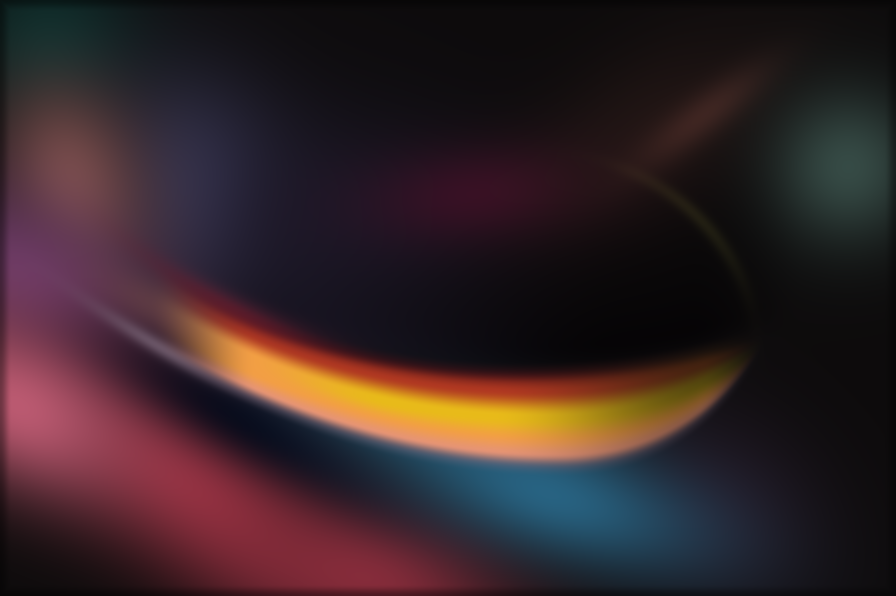
Reproduce this background procedurally as a Shadertoy shader.

```glsl
// Soft, defocused light: a glowing crescent under a dark dome, among hazy colour.
// Rotated Gaussian glows are layered over near-black; two curves bound the crescent,
// whose colours run across its thickness from a cool rim through gold to deep red.

const vec3 BASE     = vec3(0.050, 0.043, 0.045);
const vec3 TEAL     = vec3(0.04, 0.17, 0.16);
const vec3 CLAY     = vec3(0.47, 0.30, 0.29);
const vec3 VIOLET   = vec3(0.42, 0.23, 0.40);
const vec3 ROSE     = vec3(0.73, 0.35, 0.44);
const vec3 CRIMSON  = vec3(0.56, 0.18, 0.24);
const vec3 SLATE    = vec3(0.23, 0.23, 0.35);
const vec3 INDIGO   = vec3(0.12, 0.10, 0.17);
const vec3 MAROON   = vec3(0.29, 0.07, 0.17);
const vec3 RUST     = vec3(0.31, 0.18, 0.16);
const vec3 SAGE     = vec3(0.21, 0.29, 0.27);
const vec3 NAVY     = vec3(0.02, 0.03, 0.09);
const vec3 AZURE    = vec3(0.17, 0.44, 0.58);
const vec3 PLUM     = vec3(0.15, 0.11, 0.17);
const vec3 LAVENDER = vec3(0.48, 0.40, 0.47);
const vec3 PEACH    = vec3(0.90, 0.58, 0.46);
const vec3 ORANGE   = vec3(0.95, 0.62, 0.27);
const vec3 GOLD     = vec3(0.91, 0.73, 0.10);
const vec3 RED      = vec3(0.69, 0.22, 0.13);
const vec3 EMBER    = vec3(0.30, 0.07, 0.09);
const vec3 OLIVE    = vec3(0.14, 0.14, 0.05);
const float ASPECT  = 1.5;

// Gaussian falloff in an ellipse turned by angle (radians).
float bell(vec2 p, vec2 center, vec2 radius, float angle) {
    float c = cos(angle), s = sin(angle);
    vec2 d = p - center;
    vec2 q = vec2(c * d.x + s * d.y, c * d.y - s * d.x) / radius;
    return exp(-dot(q, q));
}

// Lower rim of the dome.
float upperCurve(float x) {
    float d2 = (x - 0.88) * (x - 0.88);
    return 0.372 + 0.38 * d2 + 0.25 * d2 * d2;
}

// Outer rim of the crescent, turning up faster on the right.
float lowerCurve(float x) {
    float d = x - 0.94, d2 = d * d;
    return 0.215 + (d < 0.0 ? 0.43 * d2 : 1.2 * d2 + 5.0 * d2 * d2);
}

vec3 haze(vec2 p) {
    vec3 c = BASE;
    // Upper left and dome
    c = mix(c, TEAL, bell(p, vec2(0.08, 0.94), vec2(0.15, 0.14), 0.0));
    c = mix(c, SLATE, 0.95 * bell(p, vec2(0.35, 0.67), vec2(0.15, 0.21), 0.35));
    c = mix(c, INDIGO, 0.8 * bell(p, vec2(0.58, 0.63), vec2(0.26, 0.18), 0.0));
    c = mix(c, MAROON, 0.85 * bell(p, vec2(0.80, 0.67), vec2(0.19, 0.08), 0.1));
    // Upper right
    c = mix(c, RUST, 0.35 * bell(p, vec2(1.08, 0.77), vec2(0.24, 0.13), 0.6));
    c = mix(c, RUST, 0.8 * bell(p, vec2(1.17, 0.80), vec2(0.13, 0.035), 0.65));
    c = mix(c, SAGE, bell(p, vec2(1.42, 0.72), vec2(0.13, 0.13), 0.0));
    // Lower right
    c = mix(c, PLUM, 0.8 * bell(p, vec2(1.20, 0.15), vec2(0.20, 0.16), -0.6));
    // Warm mass on the left, sweeping down to the bottom
    c = mix(c, CLAY, bell(p, vec2(0.12, 0.70), vec2(0.12, 0.17), 0.35));
    c = mix(c, VIOLET, bell(p, vec2(0.04, 0.54), vec2(0.23, 0.13), -0.45));
    c = mix(c, CRIMSON, 0.9 * bell(p, vec2(0.62, 0.03), vec2(0.24, 0.12), -0.25));
    c = mix(c, CRIMSON, bell(p, vec2(0.33, 0.18), vec2(0.30, 0.13), -0.62));
    c = mix(c, ROSE, bell(p, vec2(0.03, 0.32), vec2(0.21, 0.13), -0.5));
    return c;
}

// Colours across the crescent: t is 0 at the outer rim and 1 at the dome.
vec3 crescentColor(float t, float x) {
    vec3 c = mix(LAVENDER, PEACH, smoothstep(-0.02, 0.16, t));
    c = mix(c, ORANGE, smoothstep(0.12, 0.34, t));
    c = mix(c, GOLD, smoothstep(0.28, 0.52, t) * smoothstep(0.40, 0.65, x));
    c = mix(c, RED, smoothstep(0.55, 0.82, t));
    c = mix(c, EMBER, smoothstep(0.80, 1.05, t));
    vec3 dulled = mix(c * 0.55, OLIVE, 0.55 * smoothstep(0.2, 0.6, t));
    return mix(c, dulled, smoothstep(0.82, 1.22, x));
}

void mainImage(out vec4 fragColor, in vec2 fragCoord) {
    vec2 uv = fragCoord / iResolution.xy;
    vec2 p = uv * vec2(ASPECT, 1.0);
    float up = upperCurve(p.x), low = lowerCurve(p.x);
    float above = p.y - up, rise = p.y - low;
    vec3 col = haze(p);

    // Dark hollow of the dome, deepest beside its rim
    float hollow = smoothstep(-0.02, 0.05, above) * exp(-max(above, 0.0) * 5.5);
    hollow *= smoothstep(0.27, 0.50, p.x) * smoothstep(1.35, 1.15, p.x);
    vec3 hollowColor = mix(INDIGO * 0.75, vec3(0.012, 0.006, 0.012), smoothstep(0.5, 1.05, p.x));
    col = mix(col, hollowColor, hollow);

    // Navy shadow and blue reflection below the crescent
    col = mix(col, NAVY, 0.95 * bell(p, vec2(0.42, 0.29), vec2(0.27, 0.065), -0.49));
    col = mix(col, AZURE, 0.85 * bell(p, vec2(0.92, 0.17), vec2(0.27, 0.105), -0.3));
    col = mix(col, AZURE, 0.4 * exp(-abs(rise) * 28.0) * bell(p, vec2(0.72, 0.26), vec2(0.26, 0.3), 0.0));

    // Pale tail at the left tip
    col = mix(col, CLAY, 0.6 * bell(p, vec2(0.30, 0.47), vec2(0.13, 0.04), -0.45));
    float tail = exp(-pow((rise - 0.008) / 0.016, 2.0));
    col = mix(col, LAVENDER, 0.75 * tail * bell(p, vec2(0.27, 0.40), vec2(0.12, 0.2), 0.0));

    // Crescent
    float t = rise / max(up - low, 0.03);
    float band = smoothstep(-0.016, 0.022, rise) * smoothstep(0.022, -0.016, above);
    band *= smoothstep(0.25, 0.43, p.x) * smoothstep(1.28, 1.17, p.x);
    col = mix(col, crescentColor(t, p.x), band);

    // Red fringe on the left shoulder of the dome
    float fringe = exp(-pow((above - 0.004) / 0.024, 2.0));
    col = mix(col, vec3(0.43, 0.11, 0.18), 0.6 * fringe * bell(p, vec2(0.39, 0.47), vec2(0.15, 0.2), 0.0));

    // Faint olive arc on the right shoulder
    float arc = length((p - vec2(0.88, 0.40)) / vec2(0.39, 0.35)) - 1.0;
    col += OLIVE * 0.55 * exp(-arc * arc * 900.0) * bell(p, vec2(1.16, 0.62), vec2(0.13, 0.13), 0.0);

    // Thin darkening at the frame
    vec2 edge = min(uv, 1.0 - uv) * vec2(ASPECT, 1.0);
    col *= mix(0.6, 1.0, smoothstep(0.0, 0.02, min(edge.x, edge.y)));
    fragColor = vec4(col, 1.0);
}
```
